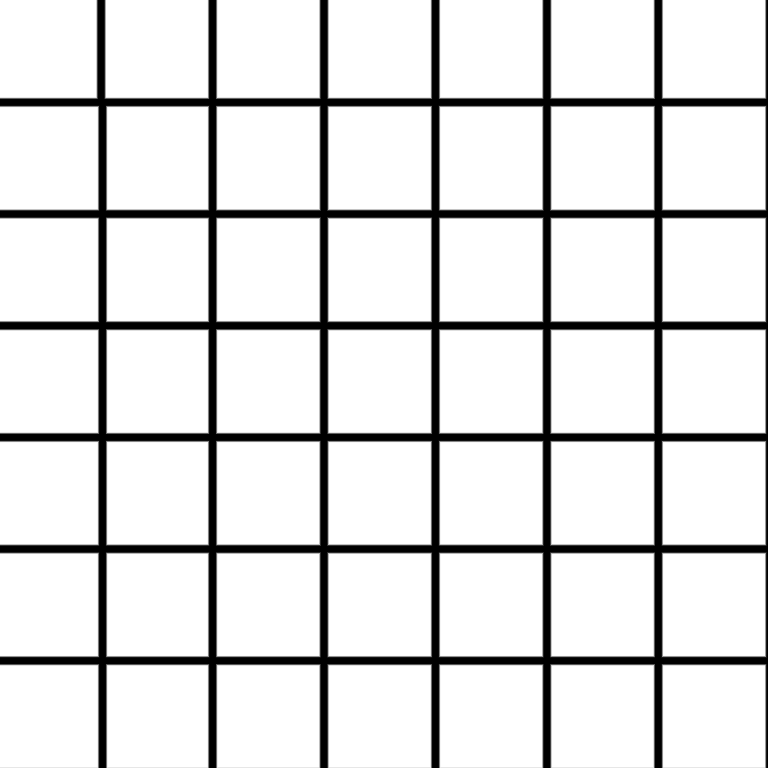
Give the GLSL for this pattern, as a three.js fragment shader.

```glsl
// Black square grid on white, cropped so the outer cells are partly cut off.
// Distance to the nearest repeated line gives soft-edged strokes; the first
// upright line steps slightly sideways below the top row.

#define PITCH vec2(0.1451, 0.1454)        // spacing of the lines
#define ORIGIN vec2(0.1317, 0.1397)       // first upright and lowest level line
#define HALF_WIDTH 0.0053                 // half the line width
#define SOFTNESS 0.0017                   // half the blur of a line edge
#define STEP_SHIFT 0.0018                 // sideways step of the first upright
#define STEP_HEIGHT 0.8667                // level line where the step occurs
#define PAPER_COLOR vec3(1.0)
#define LINE_COLOR vec3(0.0)

varying vec2 vUv;

// Distance to the nearest upright (x) and level (y) line
vec2 gridDistance(vec2 p) {
  vec2 cell = (p - ORIGIN) / PITCH;
  return abs(fract(cell + 0.5) - 0.5) * PITCH;
}

void main() {
  vec2 p = vUv;

  // Step in the first upright, hidden under the top level line
  float nearFirst = 1.0 - step(ORIGIN.x + 0.5 * PITCH.x, p.x);
  float belowTop = 1.0 - step(STEP_HEIGHT, p.y);
  p.x -= STEP_SHIFT * nearFirst * belowTop;

  // Lines in both directions
  vec2 d = gridDistance(p);
  float nearest = min(d.x, d.y);
  float ink = 1.0 - smoothstep(HALF_WIDTH - SOFTNESS, HALF_WIDTH + SOFTNESS, nearest);

  gl_FragColor = vec4(mix(PAPER_COLOR, LINE_COLOR, ink), 1.0);
}
```
